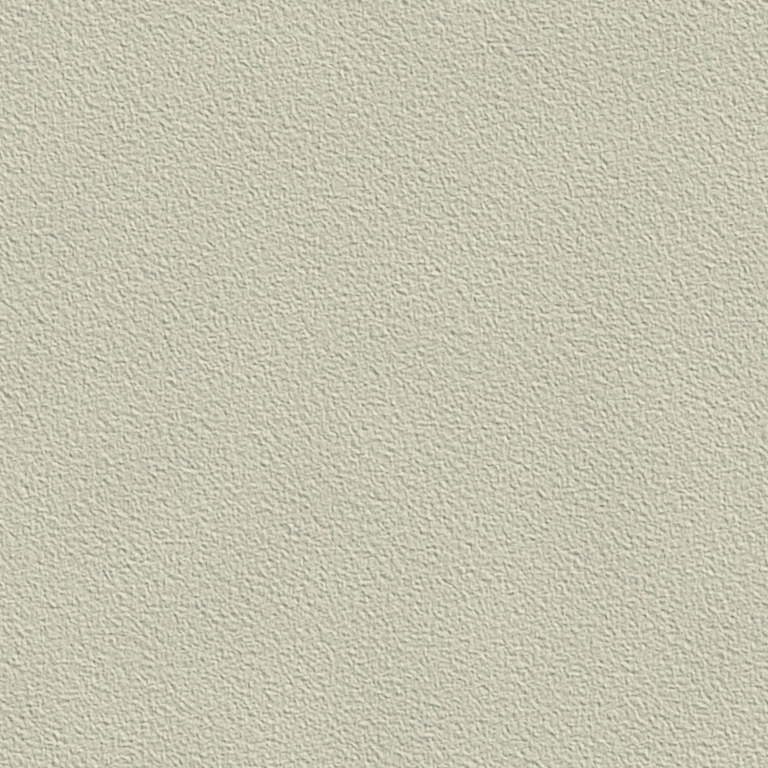
Give the GLSL for this texture, as a WebGL 2 fragment shader.

```glsl
#version 300 es
precision highp float;
// Fine-grained plaster wall in pale grey-green, lit from the upper right.
// Octaves of gradient noise on rotated lattices form a height field that is
// embossed along the light and mapped to a shadow-to-light colour ramp.

uniform vec2 u_resolution;
out vec4 fragColor;

const vec3 SHADOW_COLOR = vec3(0.67, 0.67, 0.60);
const vec3 LIGHT_COLOR = vec3(0.85, 0.84, 0.76);
const vec2 LIGHT_DIRECTION = vec2(0.60, 0.80);
const float GRAIN_FREQUENCY = 165.0;
const float EMBOSS_STEP = 0.0026;

// Integer hash of a lattice cell, returned in 0..1.
float hash(vec2 cell, uint seed) {
    uvec2 q = uvec2(ivec2(cell) + 4096);
    uint h = q.x * 1597334677u ^ q.y * 3812015801u ^ seed * 668265263u;
    h = (h ^ (h >> 15)) * 2246822519u;
    h = (h ^ (h >> 13)) * 3266489917u;
    return float((h ^ (h >> 16)) >> 8) / 16777216.0;
}

// Slope contribution of one lattice corner.
float corner(vec2 cell, vec2 offset, uint seed) {
    float angle = 6.28318 * hash(cell, seed);
    return dot(vec2(cos(angle), sin(angle)), offset);
}

float gradientNoise(vec2 p, uint seed) {
    vec2 i = floor(p);
    vec2 f = p - i;
    vec2 w = f * f * f * (f * (f * 6.0 - 15.0) + 10.0);
    vec2 e = vec2(1.0, 0.0);
    float low = mix(corner(i, f, seed), corner(i + e, f - e, seed), w.x);
    float high = mix(corner(i + e.yx, f - e.yx, seed),
                     corner(i + e.xx, f - e.xx, seed), w.x);
    return mix(low, high, w.y);
}

vec2 rotate(vec2 p, float angle) {
    float c = cos(angle), s = sin(angle);
    return vec2(c * p.x - s * p.y, s * p.x + c * p.y);
}

// Plaster height: broad lumps, two crossed layers of grain and fine grit.
float plasterHeight(vec2 uv, float frequency) {
    vec2 p = uv * frequency;
    vec2 warp = vec2(gradientNoise(p * 0.45, 1u), gradientNoise(p * 0.45, 2u));
    p += 0.35 * warp;
    return 0.55 * gradientNoise(rotate(p, 0.3) * 0.55, 3u)
         + 0.75 * gradientNoise(rotate(p, 0.8), 4u)
         + 0.75 * gradientNoise(rotate(p, 1.9) * 1.1, 5u)
         + 0.40 * gradientNoise(rotate(p, 2.5) * 1.6, 6u);
}

// Height difference across a short step along the light.
float emboss(vec2 uv, vec2 light, float stepSize) {
    vec2 halfStep = 0.5 * stepSize * light;
    return plasterHeight(uv - halfStep, GRAIN_FREQUENCY)
         - plasterHeight(uv + halfStep, GRAIN_FREQUENCY);
}

// Ramp position: highlights level off, creases fall deeper.
float shade(float relief) {
    float r = clamp(relief, -0.9, 0.9);
    return 0.61 + 1.15 * r - 0.35 * r * r;
}

// Faint pink-to-green wander over small patches.
vec3 tintDrift(vec2 uv) {
    float drift = gradientNoise(uv * 70.0, 7u) + 0.6 * gradientNoise(uv * 14.0, 8u);
    return drift * vec3(0.014, -0.004, 0.002);
}

void main() {
    vec2 uv = gl_FragCoord.xy / u_resolution.y;
    float tone = shade(emboss(uv, LIGHT_DIRECTION, EMBOSS_STEP));
    tone += 0.08 * gradientNoise(uv * 7.0, 9u);
    vec3 color = mix(SHADOW_COLOR, LIGHT_COLOR, tone) + tintDrift(uv);
    fragColor = vec4(color, 1.0);
}
```
